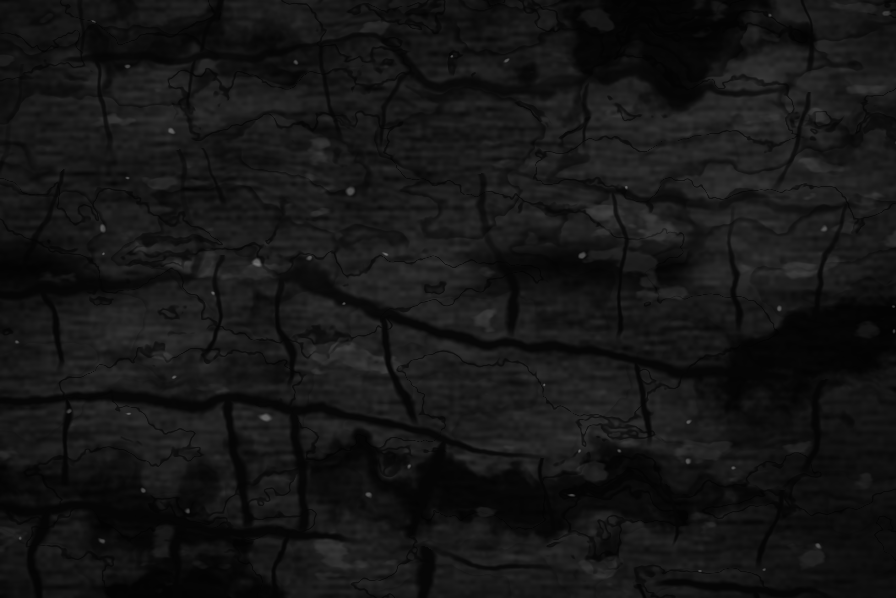
This texture is drawn by a Shadertoy shader. Its source:

```glsl
float hash(vec2 p) {
    p = fract(p * vec2(123.34, 456.21));
    p += dot(p, p + 45.32);
    return fract(p.x * p.y);
}

float noise(vec2 p) {
    vec2 i = floor(p), f = fract(p);
    f = f * f * (3.0 - 2.0 * f);
    return mix(mix(hash(i), hash(i + vec2(1, 0)), f.x),
               mix(hash(i + vec2(0, 1)), hash(i + 1.0), f.x), f.y);
}

float fbm(vec2 p) {
    float sum = 0.0, amp = 0.52;
    for (int i = 0; i < 5; i++) {
        sum += amp * noise(p);
        p = mat2(1.6, 0.9, -0.9, 1.6) * p + 7.3;
        amp *= 0.5;
    }
    return sum;
}

// Darkness of the rows of cracked blocks; q has one unit per row
float blockCracks(vec2 q, float charred) {
    float row = floor(q.y), fy = fract(q.y);
    float seamId = floor(q.y + 0.5);
    float seam = min(fy, 1.0 - fy);
    float seamWidth = 0.055 * smoothstep(0.2, 0.75, noise(vec2(q.x * 0.9, seamId * 5.7)));
    float dark = (1.0 - smoothstep(seamWidth * 0.4, seamWidth + 0.025, seam))
               * smoothstep(0.004, 0.02, seamWidth);

    float x = q.x + 7.0 * hash(vec2(row, 3.1));
    for (int i = -1; i <= 1; i++) {
        float cell = floor(x) + float(i);
        float strength = hash(vec2(cell, row + 0.4));
        float lean = 0.5 * (fy - 0.5) * (hash(vec2(cell, row + 9.2)) - 0.3);
        float centre = cell + 0.5 + 0.7 * (hash(vec2(cell, row)) - 0.5) + lean;
        float width = mix(0.012, 0.06, strength * strength) * charred
                    * (0.4 + noise(vec2(cell * 3.7, q.y * 4.0)));
        float reach = smoothstep(0.0, 0.15, fy - 0.6 * (1.0 - strength) + 0.1);
        float line = 1.0 - smoothstep(width * 0.4, width + 0.022, abs(x - centre));
        dark = max(dark, line * reach * step(0.15, strength));
    }
    return dark;
}

// Height of the rough, grained wood
float surface(vec2 p) {
    return fbm(p * vec2(9.0, 19.0)) + 0.3 * noise(p * vec2(22.0, 120.0));
}

// Small pale flecks of ash
float ash(vec2 p) {
    vec2 g = p * 15.0, id = floor(g);
    vec2 spot = 0.25 + 0.5 * vec2(hash(id + 2.7), hash(id + 8.1));
    vec2 d = (fract(g) - spot) * vec2(0.8, 1.0);
    float size = mix(0.02, 0.09, pow(hash(id + 5.5), 4.0));
    return (1.0 - smoothstep(size * 0.5, size + 0.04, length(d))) * step(0.88, hash(id + 0.6));
}

void mainImage(out vec4 fragColor, in vec2 fragCoord) {
    vec2 p = fragCoord / iResolution.y;
    float aspect = iResolution.x / iResolution.y;
    float upper = smoothstep(0.45, 0.65, p.y);

    // Bend the rows, then roughen their edges
    vec2 bend = vec2(fbm(p * 2.3 + 3.0), fbm(p * 2.3 + 21.0)) - 0.5;
    vec2 jag = vec2(fbm(p * 15.0 + 5.0), fbm(p * 15.0 + 40.0)) - 0.5;
    vec2 q = p + bend * mix(0.12, 0.3, upper) + jag * 0.035;
    q.y += 0.13 * p.x * (1.0 - upper);
    float cracks = blockCracks(q * vec2(5.4, 5.2) + vec2(0.0, 0.15), mix(1.0, 0.55, upper));
    cracks *= mix(1.0, 0.8 * smoothstep(0.35, 0.55, fbm(p * 3.0 + 60.0)), upper);

    // Overlapping flakes with shadowed lips
    float layer = fract(fbm(p * vec2(2.6, 5.5) + jag * 0.3 + 12.0) * 6.0);
    float lip = smoothstep(0.0, 0.06, layer) * (1.0 - smoothstep(0.82, 1.0, layer));
    float flakes = mix(1.0, 0.55 + 0.45 * lip, 0.35 + 0.6 * upper);

    // Hairline splits
    float split = abs(fbm(p * vec2(5.0, 11.0) + jag + 33.0) - 0.5);
    float hairline = 1.0 - smoothstep(0.002, 0.018, split);

    // Burnt hollows: scattered, a band across the middle, the lower right
    float hollow = smoothstep(0.54, 0.72, fbm(p * vec2(2.8, 6.5) + jag + 80.0));
    float band = exp(-pow((p.y - 0.56 + 0.08 * bend.x) / 0.045, 2.0))
               * smoothstep(0.4, 0.6, fbm(p * vec2(3.0, 9.0) + 14.0));
    float corner = smoothstep(1.15, 1.4, p.x + 0.3 * bend.y) * (1.0 - smoothstep(0.2, 0.5, p.y));
    hollow = max(hollow, max(band, corner * 0.55));

    // Wood tone, lit from the upper left
    float relief = surface(p) - surface(p + vec2(-0.003, 0.006));
    float tone = 0.112 + 0.11 * (fbm(p * vec2(4.0, 7.0) + 50.0) - 0.5);
    tone += 0.13 * relief + 0.035 * (noise(q * vec2(14.0, 110.0)) - 0.5);
    tone += 0.04 * (noise(p * 110.0) - 0.5);
    tone += 0.025 * upper * smoothstep(0.9, 1.4, p.x);

    tone *= flakes * (1.0 - 0.55 * hairline) * (1.0 - 0.8 * hollow);
    tone = mix(tone, 0.018, cracks * 0.93);

    // Pale chips, ash and dim borders
    float chip = smoothstep(0.7, 0.77, fbm(p * vec2(11.0, 20.0) + 90.0));
    tone += 0.07 * chip * (1.0 - cracks) + 0.24 * ash(p + jag * 0.04);
    vec2 edge = abs(p / vec2(aspect, 1.0) - 0.5);
    tone *= 1.08 - 0.9 * dot(edge * edge, edge * edge) * 4.0;
    fragColor = vec4(vec3(max(tone, 0.012)), 1.0);
}
```
